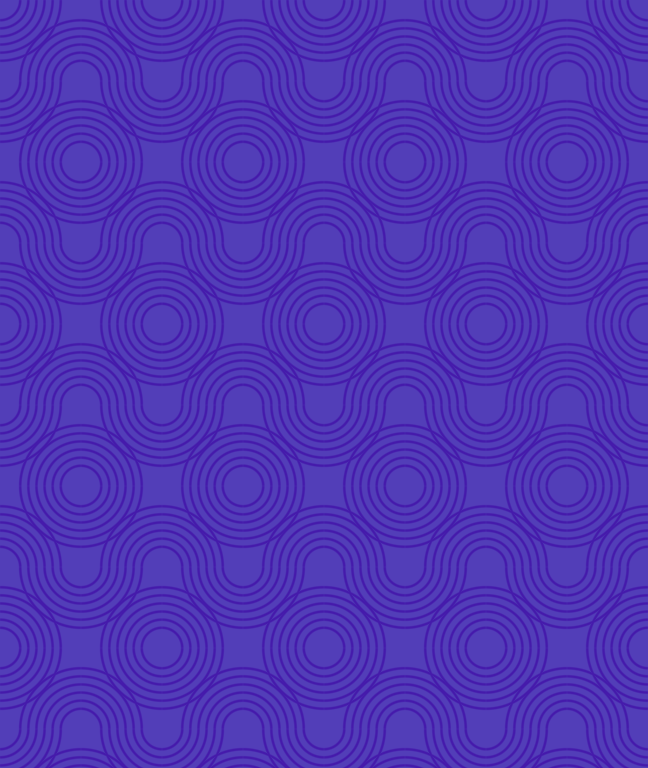
A Shadertoy shader for this pattern:

```glsl
const float COLUMNS = 4.0;
const float INNER_RADIUS = 0.125;
const float RING_STEP = 0.05;
const float LAST_RING = 5.0;
const float LINE_WIDTH = 0.0152;
const float SEAM_WIDTH = 0.007;
const float SEAM_FADE = 0.2;
const vec3 GROUND = vec3(0.323, 0.244, 0.722);
const vec3 INK = vec3(0.270, 0.100, 0.672);

// Distance to the closest of the six concentric lines at a given radius
float ringDistance(float radius) {
    float ring = clamp(round((radius - INNER_RADIUS) / RING_STEP), 0.0, LAST_RING);
    return abs(radius - INNER_RADIUS - ring * RING_STEP);
}

// Offset from the nearest integer
float centred(float x) {
    return x - round(x);
}

// Concentric circles, every second row moved by half a column
float circleDistance(vec2 p) {
    float row = round(p.y);
    return ringDistance(length(vec2(centred(p.x - 0.5 * row), p.y - row)));
}

// Winding bands between circle rows: arches above, valleys below
float waveDistance(vec2 p) {
    float row = floor(p.y);
    float y = p.y - row - 0.5;
    float archShift = y < 0.0 ? 0.5 : 0.0;
    return ringDistance(length(vec2(centred(p.x - 0.5 * row - archShift), y)));
}

// Coverage of a stroke with smoothed edges
float stroke(float dist, float width, float pixel) {
    return 1.0 - smoothstep(-0.95 * pixel, 0.95 * pixel, dist - 0.5 * width);
}

// Faint joins where the arcs meet, on a half-column grid
float seam(vec2 p, float pixel) {
    vec2 d = 0.5 * abs(2.0 * p - round(2.0 * p));
    return stroke(min(d.x, d.y), SEAM_WIDTH, pixel);
}

void mainImage(out vec4 fragColor, in vec2 fragCoord) {
    // One unit is one column; y runs down from the top edge
    float pixel = COLUMNS / iResolution.x;
    vec2 p = vec2(fragCoord.x, iResolution.y - fragCoord.y) * pixel;

    float dist = min(circleDistance(p), waveDistance(p));
    float ink = stroke(dist, LINE_WIDTH, pixel);
    ink *= 1.0 - SEAM_FADE * seam(p, pixel);

    fragColor = vec4(mix(GROUND, INK, ink), 1.0);
}
```
